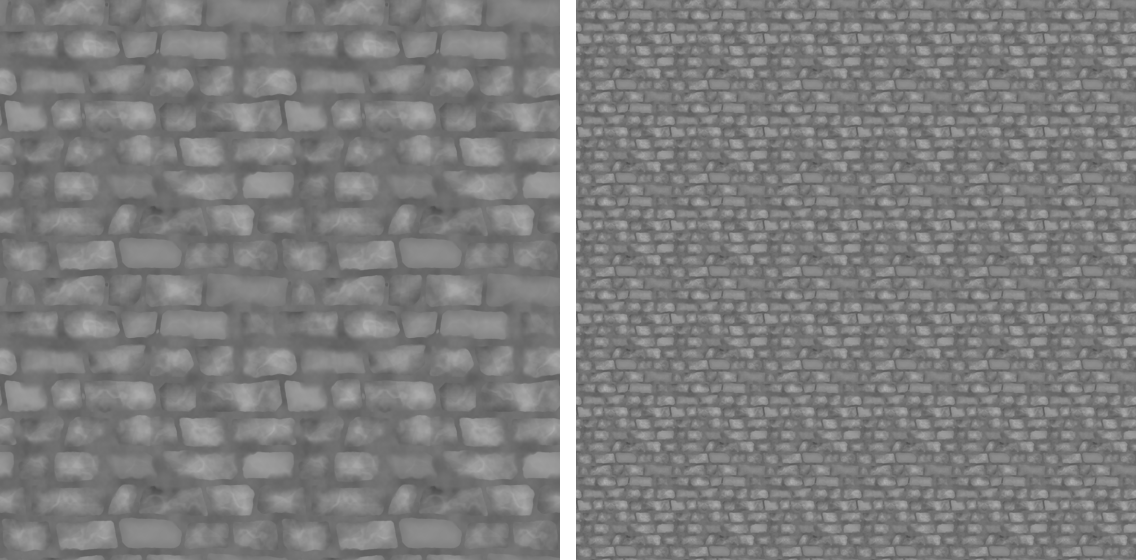
Left, the tile; right, the same tile 3 across and 3 down.
Write a Shadertoy shader that draws this texture map.

```glsl
// Seamless grey rubble-stone wall: a block of eight courses, repeated two by two.
const float TILES = 2.0;      // repeats across and down
const float COURSES = 8.0;    // courses in one repeat, each one unit high
const float STONES = 5.0;     // stones in one course
const float STONE_WIDTH = COURSES / STONES;
// Sideways shift of each course from the bottom up, in stones.
const float SHIFT[8] = float[8](0.05, -0.33, 0.1, 0.2, -0.25, -0.45, 0.1, -0.15);

float wrap(float i, float period) { return floor(mod(i + 0.5, period)); }

float hash(vec2 p, float seed) {
    vec3 q = fract(vec3(p.xyx + seed * 1.37) * vec3(0.1031, 0.1130, 0.0973));
    q += dot(q, q.yzx + 33.33);
    return fract((q.x + q.y) * q.z);
}

// Value noise that wraps after a whole number of cells.
float noise(vec2 p, float period, float seed) {
    vec2 i = floor(p), f = p - i;
    f = f * f * f * (f * (f * 6.0 - 15.0) + 10.0);
    vec2 a = vec2(wrap(i.x, period), wrap(i.y, period));
    vec2 b = vec2(wrap(i.x + 1.0, period), wrap(i.y + 1.0, period));
    return mix(mix(hash(a, seed), hash(vec2(b.x, a.y), seed), f.x),
               mix(hash(vec2(a.x, b.y), seed), hash(b, seed), f.x), f.y);
}

// p is in course units; freq is a whole number of cells per unit.
float fbm(vec2 p, float freq, float seed) {
    float sum = 0.0, amp = 0.533;
    for (int o = 0; o < 4; o++) {
        sum += amp * noise(p * freq, COURSES * freq, seed + float(o));
        freq *= 2.0;
        amp *= 0.5;
    }
    return sum;
}

float smoothMax(float a, float b, float k) {
    float h = max(k - abs(a - b), 0.0) / k;
    return max(a, b) + h * h * k * 0.25;
}

// Horizontal position, at height y, of the leaning joint left of stone i.
float joint(float i, float row, float y) {
    vec2 id = vec2(wrap(i, STONES), row);
    float jitter = 0.6 * hash(id, 3.0) - 0.3;
    float lean = 0.36 * (hash(id, 4.0) - 0.5);
    return STONE_WIDTH * (i + SHIFT[int(row)] + jitter) + lean * y;
}

// Signed distance to a block with chipped corners, centred on q = 0.
float stoneDistance(vec2 q, float halfWidth, vec2 id) {
    vec2 side = step(0.0, q);
    float quadrant = 20.0 + side.x + 2.0 * side.y;
    float tilt = 0.04 * (hash(id, 12.0 + side.y) - 0.5);
    float insetX = 0.02 + 0.05 * hash(id, 14.0 + side.x);
    float insetY = 0.035 + 0.05 * hash(id, 16.0 + side.y);
    float dx = abs(q.x) - halfWidth + insetX;
    float dy = abs(q.y) - 0.5 + insetY + tilt * q.x;
    float chip = hash(id, quadrant);
    float cut = 0.12 + 0.34 * chip * chip;
    float corner = (abs(q.x) + abs(q.y) - halfWidth - 0.5 + cut) * 0.707;
    return smoothMax(smoothMax(dx, dy, 0.08), corner, 0.05);
}

float pebbleDistance(vec2 q, vec2 id) {
    float present = step(0.75, hash(id, 30.0));
    vec2 size = vec2(0.07, 0.08 + 0.07 * hash(id, 31.0));
    q.y -= 0.5 * hash(id, 32.0) - 0.25;
    return mix(1.0, (length(q / size) - 1.0) * size.x, present);
}

// Darkening of flat faces split off around the middle of a stone.
float facets(vec2 q, vec2 id) {
    float depth = 0.0;
    for (int n = 0; n < 3; n++) {
        float angle = 2.1 * (float(n) + hash(id, 46.0 + float(n)));
        float start = 0.3 * hash(id, 50.0 + float(n)) - 0.02;
        float beyond = dot(q, vec2(cos(angle), sin(angle))) - start;
        depth += 0.12 * clamp(beyond, 0.0, 0.4) + 0.015 * smoothstep(0.0, 0.05, beyond);
    }
    return depth;
}

// Cloudy mineral shading over broken faces.
float stoneShade(vec2 p, vec2 q, float d, vec2 id) {
    vec2 offset = floor(8.0 * vec2(hash(id, 40.0), hash(id, 41.0)));
    float rough = mix(0.15, 1.0, smoothstep(0.02, 0.4, hash(id, 42.0)));
    float cloud = fbm(p + offset, 2.0, 50.0) - 0.5;
    float crease = 1.0 - abs(2.0 * fbm(p + offset.yx, 1.0, 60.0) - 1.0);
    float dome = smoothstep(0.0, 0.35, -d);
    return 0.49 + 0.07 * hash(id, 45.0) + 0.045 * dome
         + rough * (0.23 * cloud + 0.045 * smoothstep(0.85, 1.0, crease) * dome - facets(q, id));
}

float mortarShade(vec2 p) {
    float hollow = smoothstep(0.55, 0.75, fbm(p, 1.0, 70.0));
    return 0.432 + 0.12 * (fbm(p, 2.0, 80.0) - 0.5) - 0.03 * hollow;
}

void mainImage(out vec4 fragColor, in vec2 fragCoord) {
    vec2 p = fragCoord / iResolution.xy * TILES * COURSES - vec2(0.0, 0.2);
    float pixel = TILES * COURSES / min(iResolution.x, iResolution.y);

    // Uneven bedding and ragged outlines.
    vec2 bent = p + 0.13 * (vec2(noise(p, COURSES, 90.0), noise(p, COURSES, 91.0)) - 0.5);
    bent += 0.08 * (vec2(fbm(p, 3.0, 92.0), fbm(p, 3.0, 96.0)) - 0.5);

    float course = floor(bent.y);
    float row = wrap(course, COURSES);
    float y = bent.y - course - 0.5;
    float first = floor(bent.x / STONE_WIDTH - SHIFT[int(row)]);

    // Nearest stone or pebble in this course.
    float d = 1.0;
    vec2 local = vec2(0.0), nearest = vec2(0.0);
    for (int n = -1; n <= 1; n++) {
        float i = first + float(n);
        vec2 id = vec2(wrap(i, STONES), row);
        float left = joint(i, row, y), right = joint(i + 1.0, row, y);
        vec2 q = vec2(bent.x - 0.5 * (left + right), y);
        float stone = stoneDistance(q, 0.5 * (right - left), id);
        float candidate = min(stone, pebbleDistance(vec2(bent.x - left, y), id));
        if (candidate < d) { d = candidate; local = q; nearest = id; }
    }

    // Edges are crisp in places and buried in mortar elsewhere.
    float buried = smoothstep(0.5, 0.75, fbm(p, 1.0, 100.0));
    float softness = max(mix(0.05, 0.28, buried), 1.5 * pixel);
    float cover = 1.0 - smoothstep(-softness, 0.0, d);
    float grey = mix(mortarShade(p), stoneShade(p, local, d, nearest), cover);
    fragColor = vec4(vec3(grey), 1.0);
}
```
